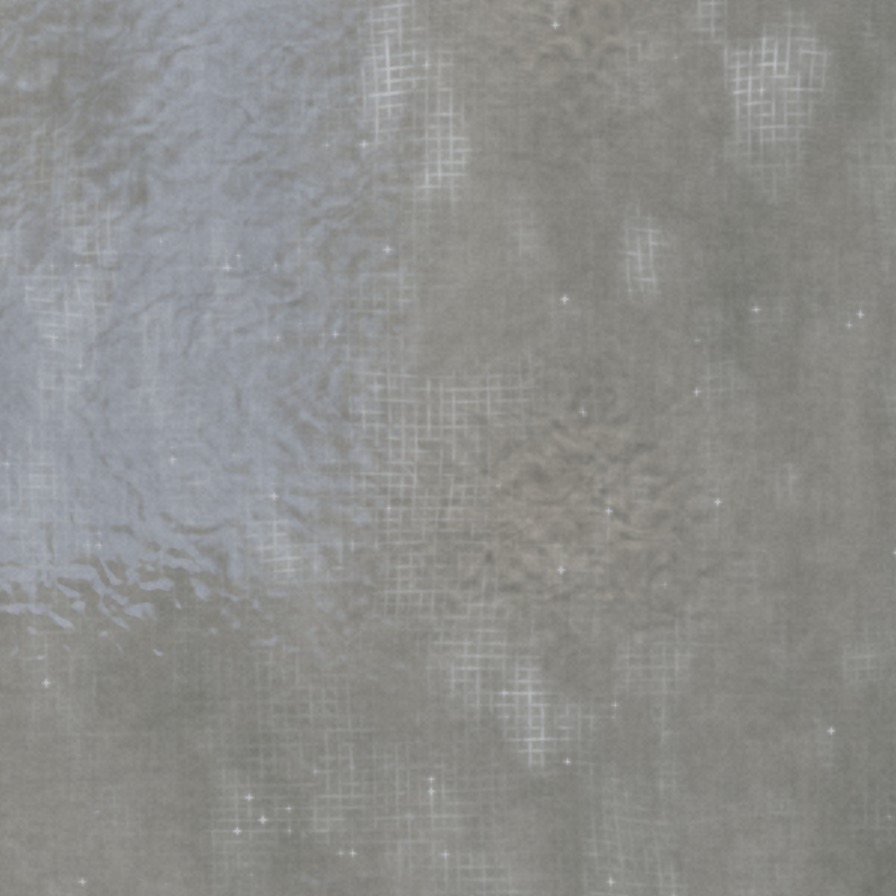
Reproduce this texture procedurally as a Shadertoy shader.

```glsl
// Worn grey plaster under a glossy film: cloudy stains, a blue and a warm sheen
// broken up by small ripples, and a pale woven mesh showing through in patches.
// Layers of value noise are blended over a base grey, all in canvas units.

const vec3 DARK_GREY   = vec3(0.468, 0.468, 0.450);
const vec3 LIGHT_GREY  = vec3(0.595, 0.588, 0.570);
const vec3 BLUE_SHEEN  = vec3(0.592, 0.615, 0.658);
const vec3 WARM_SHEEN  = vec3(0.572, 0.550, 0.518);
const vec3 CHALK       = vec3(0.740, 0.752, 0.765);
const vec2 WARM_CENTRE = vec2(0.62, 0.43);
const float MESH_COUNT   = 73.0;   // threads across the canvas
const float RIPPLE_SCALE = 72.0;
const float GRAIN_AMOUNT = 0.050;
const float FIBRE_AMOUNT = 0.016;
const float SPARK_SHARE  = 0.02;   // share of mesh nodes that may glint

// Chalky patches: centre x, centre y, radius x, radius y
const vec4 PATCHES[7] = vec4[7](
    vec4(0.48, 0.82, 0.07, 0.05), vec4(0.56, 0.21, 0.09, 0.09),
    vec4(0.06, 0.63, 0.08, 0.15), vec4(0.32, 0.39, 0.06, 0.05),
    vec4(0.44, 0.92, 0.04, 0.10), vec4(0.84, 0.93, 0.08, 0.09),
    vec4(0.73, 0.70, 0.04, 0.09));

float hash(vec2 p) {
    return fract(sin(dot(p, vec2(127.1, 311.7))) * 43758.5453);
}

float noise(vec2 p) {
    vec2 i = floor(p), f = fract(p);
    f = f * f * (3.0 - 2.0 * f);
    return mix(mix(hash(i), hash(i + vec2(1, 0)), f.x),
               mix(hash(i + vec2(0, 1)), hash(i + vec2(1, 1)), f.x), f.y);
}

float fbm(vec2 p) {
    float sum = 0.0, amp = 0.5;
    for (int i = 0; i < 5; i++) {
        sum += amp * noise(p);
        p = mat2(1.6, 1.2, -1.2, 1.6) * p + 7.3;
        amp *= 0.5;
    }
    return sum / 0.97;
}

float bump(vec2 p, vec2 centre, vec2 radius) {
    vec2 d = (p - centre) / radius;
    return exp(-dot(d, d));
}

// Slope of a bumpy film; ripples curve around a point above the warm glow
float rippleSlope(vec2 p) {
    vec2 dir = normalize((p - vec2(0.62, 0.56)) * vec2(0.3, 1.0) + 1e-4);
    vec2 q = p * RIPPLE_SCALE + 1.6 * vec2(noise(p * 31.0), noise(p * 31.0 + 40.0));
    vec2 e = dir * 0.35;
    float coarse = noise(q + e) - noise(q - e);
    float fine = noise(q * 1.9 + e) - noise(q * 1.9 - e);
    return coarse + 0.45 * fine;
}

// Broken pale threads running both ways
float meshThreads(vec2 q) {
    vec2 lines = pow(0.5 + 0.5 * cos(6.28319 * q), vec2(3.0));
    lines *= 0.1 + 1.2 * vec2(noise(q * vec2(1.0, 0.9)), noise(q * vec2(0.9, 1.0) + 31.0));
    return max(lines.x, lines.y) + 0.5 * lines.x * lines.y;
}

// Small crosses on a few mesh nodes
float sparkle(vec2 q) {
    vec2 node = floor(q + 0.5);
    vec2 d = abs(q - node);
    float arms = exp(-9.0 * d.x - 3.0 * d.y) + exp(-9.0 * d.y - 3.0 * d.x);
    float fade = 1.0 - smoothstep(0.3, 0.5, max(d.x, d.y));
    return step(1.0 - SPARK_SHARE, hash(node + 5.0)) * arms * fade * hash(node + 9.0);
}

void mainImage(out vec4 fragColor, in vec2 fragCoord) {
    vec2 p = fragCoord / iResolution.xy;
    float ripple = rippleSlope(p);

    // Cloudy plaster with vertical stains, darker to the right
    float clouds = fbm(p * vec2(6.0, 4.5) + 3.0);
    float stains = fbm(p * vec2(17.0, 3.5) + 17.0);
    float mottle = fbm(p * 34.0 + 60.0);
    float tone = 0.57 + 0.7 * (clouds - 0.5) + 0.55 * (stains - 0.5) + 0.35 * (mottle - 0.5);
    tone -= 0.27 * smoothstep(0.40, 0.85, p.x);
    vec3 col = mix(DARK_GREY, LIGHT_GREY, clamp(tone, 0.0, 1.0));

    // Warm glow, low right of centre and at the top edge
    float warm = bump(p, WARM_CENTRE, vec2(0.18, 0.15))
               + 0.8 * bump(p, vec2(0.64, 1.0), vec2(0.14, 0.14));
    warm = min(warm, 1.0);
    col = mix(col, WARM_SHEEN, clamp(warm * (0.6 + 0.4 * ripple), 0.0, 1.0));
    col += 0.075 * ripple * warm;

    // Blue reflection: soft to the right, torn into glints along its lower rim
    float reach = 1.0 - smoothstep(0.20, 0.56, p.x);
    float field = reach * smoothstep(0.16, 0.52, p.y);
    field *= 1.0 - 0.6 * (1.0 - smoothstep(0.03, 0.27, p.x)) * smoothstep(0.60, 0.85, p.y);
    field += 0.4 * (clouds - 0.5) + 0.25 * (stains - 0.5);
    float softness = mix(0.14, 0.50, smoothstep(0.34, 0.60, p.y));
    softness = mix(softness, 0.55, smoothstep(0.20, 0.38, p.x));
    float blue = smoothstep(0.52 - softness, 0.52 + softness, field + 0.60 * ripple);
    blue *= smoothstep(0.0, 0.35, reach);
    col = mix(col, BLUE_SHEEN + 0.06 * (stains - 0.5), 0.82 * blue);
    col += ripple * (0.010 + 0.025 * blue);

    // Chalky wear: streaky smears, thickest on the patches
    float patchMask = 0.0;
    for (int i = 0; i < 7; i++) patchMask += bump(p, PATCHES[i].xy, PATCHES[i].zw);
    patchMask = min(patchMask, 1.0);
    float wear = fbm(p * vec2(24.0, 11.0) + 50.0);
    float chalk = smoothstep(0.44, 0.80, wear + 0.16 * patchMask - 0.03);
    chalk *= 0.35 + 0.65 * patchMask;

    // Mesh and glints
    vec2 q = p * MESH_COUNT + 1.2 * vec2(noise(p * 8.0), noise(p * 8.0 + 20.0));
    float band = bump(p, vec2(0.42, 0.45), vec2(0.15, 0.75));
    float meshMask = 0.20 * band * smoothstep(0.38, 0.62, fbm(p * 9.0 + 80.0)) + 0.015;
    float threads = meshThreads(q);
    float cover = chalk * (0.30 + 0.40 * threads) + meshMask * threads;
    cover += 1.1 * sparkle(q) * smoothstep(0.42, 0.60, wear + 0.08 * band);
    col = mix(col, CHALK, clamp(cover, 0.0, 0.9));

    // Brushed fibres and fine grain at two sizes
    float fibres = noise(p * vec2(210.0, 24.0)) + noise(p * vec2(24.0, 210.0)) - 1.0;
    float grain = 0.6 * noise(p * 300.0) + 0.4 * noise(p * 150.0 + 11.0) - 0.5;
    col += FIBRE_AMOUNT * fibres + GRAIN_AMOUNT * grain;

    fragColor = vec4(clamp(col, 0.0, 1.0), 1.0);
}
```
